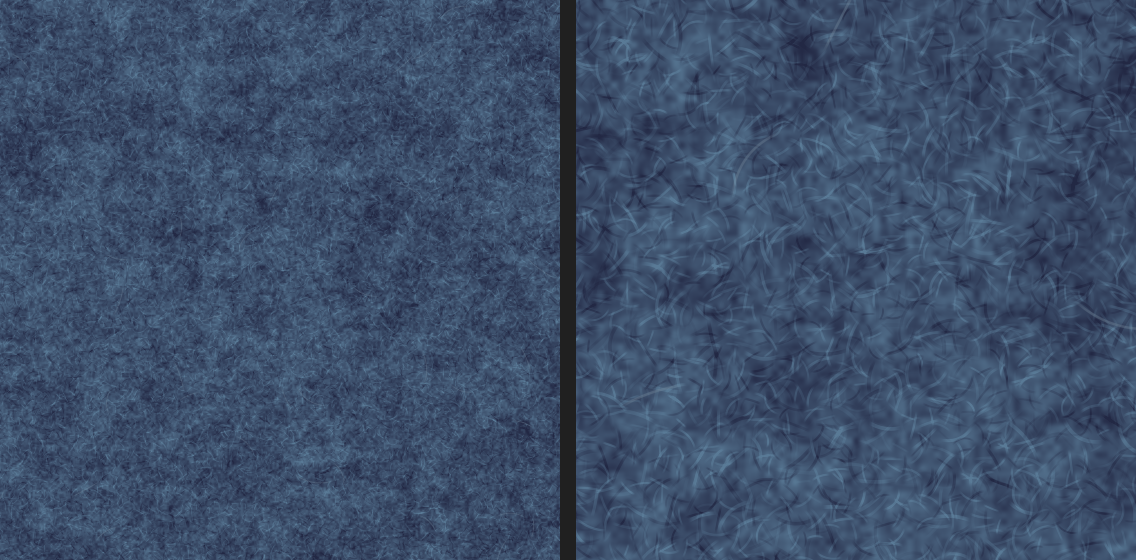
Left, the full canvas; right, a detail of the centre.
This texture is drawn by a Shadertoy shader. Its source:

```glsl
// Blue wool felt: soft cloudy mottling with faint horizontal streaks, covered by
// layers of short curved fibres, light and dark, and a few long pale hairs.
// One tone value collects every part and is mapped onto a navy to steel-blue ramp.

const vec3 NAVY = vec3(0.17, 0.21, 0.32);
const vec3 STEEL = vec3(0.29, 0.39, 0.50);
const vec3 PALE_HAIR = vec3(0.47, 0.55, 0.62);
const float BASE_TONE = 0.52;
const float NAP_STRENGTH = 0.50;
const int FIBRE_LAYERS = 6;

// Four random values in 0..1 for an integer cell and a seed
vec4 hash4(vec2 cell, float seed) {
    uvec4 v = uvec4(ivec4(ivec2(cell), int(seed), 7)) * 1664525u + 1013904223u;
    v += v.yzxy * v.wxyz;
    v ^= v >> 16u;
    v += v.yzxy * v.wxyz;
    v ^= v >> 15u;
    v *= 2246822519u;
    v ^= v >> 16u;
    return vec4(v & 65535u) / 65535.0;
}

// Smooth value noise, centred on zero
float noise(vec2 p, float seed) {
    vec2 cell = floor(p);
    vec2 f = fract(p);
    f = f * f * (3.0 - 2.0 * f);
    float low = mix(hash4(cell, seed).x, hash4(cell + vec2(1, 0), seed).x, f.x);
    float high = mix(hash4(cell + vec2(0, 1), seed).x, hash4(cell + vec2(1, 1), seed).x, f.x);
    return mix(low, high, f.y) - 0.5;
}

mat2 rotation(float angle) {
    float c = cos(angle), s = sin(angle);
    return mat2(c, -s, s, c);
}

// Coverage of one bent fibre around the origin, tapering at both ends
float fibre(vec2 p, float halfLength, float bend, float width, float blur) {
    float slope = 2.0 * bend * p.x;
    float d = abs(p.y - bend * p.x * p.x) / sqrt(1.0 + slope * slope);
    float line = 1.0 - smoothstep(width - blur, width + blur, d);
    return line * (1.0 - smoothstep(0.5 * halfLength, halfLength, abs(p.x)));
}

// One fibre per cell: x = signed tone of all fibres, y = coverage of the rare ones
vec2 fibreLayer(vec2 p, float width, float blur, float rarity, float seed) {
    vec2 home = floor(p);
    vec2 total = vec2(0.0);
    for (int j = -1; j <= 1; j++) {
        for (int i = -1; i <= 1; i++) {
            vec2 cell = home + vec2(i, j);
            vec4 place = hash4(cell, seed);
            vec4 look = hash4(cell, seed + 50.0);
            vec2 q = rotation(6.2832 * place.z) * (p - cell - place.xy);
            float bend = (place.w - 0.5) * 1.3;
            float cover = fibre(q, mix(0.4, 0.72, look.x), bend, width, blur);
            total.x += cover * mix(-0.8, 1.0, look.y);
            total.y = max(total.y, cover * step(rarity, look.z));
        }
    }
    return total;
}

// Cloudy tone of the felt, from broad patches down to fine grain
float mottling(vec2 p) {
    vec2 warp = vec2(noise(p * 45.0, 1.0), noise(p * 45.0, 2.0)) * 0.02;
    vec2 q = p + warp;
    float tone = 0.11 * noise(p * 4.0, 3.0);
    tone += 0.23 * noise(rotation(0.4) * q * 13.0, 4.0);
    tone += 0.34 * noise(rotation(1.1) * q * 29.0, 5.0);
    tone += 0.42 * noise(rotation(0.7) * q * 62.0, 6.0);
    tone += 0.46 * noise(rotation(0.2) * q * 130.0, 7.0);
    tone += 0.26 * noise(q * vec2(10.0, 50.0), 8.0);
    tone += 0.58 * noise(p * 250.0, 9.0);
    return tone * 1.1;
}

// Dense nap of short fibres, finer with each layer
float nap(vec2 p, float pixel) {
    float tone = 0.0;
    for (int i = 0; i < FIBRE_LAYERS; i++) {
        float layer = float(i);
        float scale = 46.0 + 9.0 * layer;
        vec2 q = rotation(0.9 * layer) * p * scale + 3.7 * layer;
        tone += fibreLayer(q, 0.05, 0.6 * pixel * scale, 1.0, 10.0 + layer).x;
    }
    return tone;
}

void mainImage(out vec4 fragColor, in vec2 fragCoord) {
    float pixel = 1.0 / iResolution.y;
    vec2 p = fragCoord * pixel;

    // Felt body and nap
    float tone = BASE_TONE + mottling(p) + NAP_STRENGTH * nap(p, pixel);
    vec3 color = mix(NAVY, STEEL, clamp(tone, -0.3, 1.5));

    // Scattered long pale hairs
    float hairScale = 19.0;
    float hair = fibreLayer(p * hairScale, 0.014, 0.7 * pixel * hairScale, 0.9, 30.0).y;
    color = mix(color, PALE_HAIR, 0.35 * hair);

    fragColor = vec4(color, 1.0);
}
```
